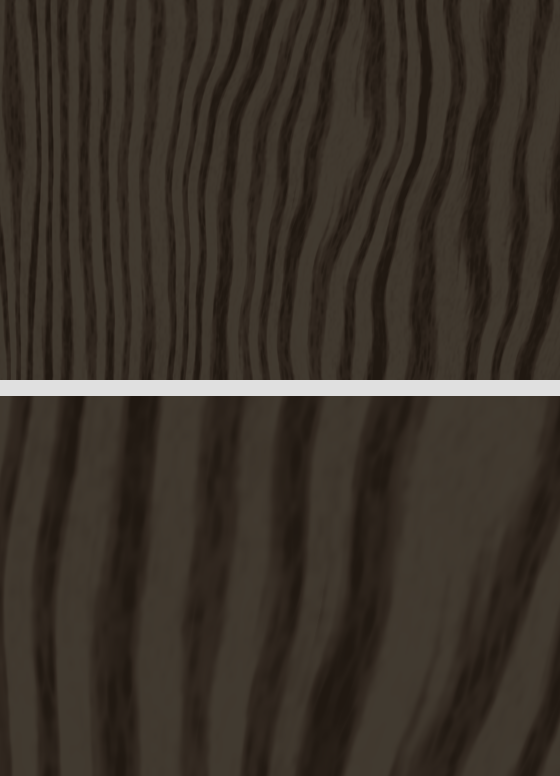
Top: the whole. Bottom: its middle third, enlarged.
Give the GLSL for this texture, as a WebGL 1 fragment shader.

```glsl
precision highp float;

// Dark stained wood with upright, gently leaning growth rings.
// Layered sines bend a ring coordinate; each ring gets one dark vein with
// a ragged soft side, then cellular pores and fine fibres roughen it.

uniform vec2 u_resolution;

const vec3 DARK_VEIN = vec3(0.125, 0.095, 0.068);
const vec3 MID_WOOD = vec3(0.190, 0.153, 0.122);
const vec3 PALE_WOOD = vec3(0.256, 0.226, 0.187);

const float RING_DENSITY = 22.0;   // rings per canvas height at the left
const float RING_WIDENING = 5.0;   // how fast rings spread to the right
const float LEAN = 0.13;
const float RAGGEDNESS = 0.42;
const float PORE_DEPTH = 0.24;
const float GRAIN_DEPTH = 0.13;
const vec2 FIBRE_SCALE = vec2(85.0, 8.0);
const vec2 PORE_SCALE = vec2(75.0, 15.0);
const vec2 GRAIN_SCALE = vec2(170.0, 95.0);

float hash(vec2 p) {
  vec3 q = fract(vec3(p.xyx) * 0.1031);
  q += dot(q, q.yzx + 33.33);
  return fract((q.x + q.y) * q.z);
}

float valueNoise(vec2 p) {
  vec2 cell = floor(p);
  vec2 f = fract(p);
  f = f * f * (3.0 - 2.0 * f);
  float low = mix(hash(cell), hash(cell + vec2(1.0, 0.0)), f.x);
  float high = mix(hash(cell + vec2(0.0, 1.0)), hash(cell + 1.0), f.x);
  return mix(low, high, f.y);
}

// Distance to the nearest scattered point
float cellular(vec2 p) {
  vec2 cell = floor(p);
  float nearest = 2.0;
  for (int j = -1; j <= 1; j++) {
    for (int i = -1; i <= 1; i++) {
      vec2 neighbour = cell + vec2(float(i), float(j));
      vec2 point = neighbour + vec2(hash(neighbour), hash(neighbour + 57.0));
      nearest = min(nearest, length(p - point));
    }
  }
  return nearest;
}

// Sideways bend of the wood: straight at the left, wavier to the right
float bend(vec2 p) {
  float loose = smoothstep(0.15, 0.75, p.x);
  float wave = 0.016 * sin(5.2 * p.y + 3.1 * p.x + 0.6)
             + 0.007 * sin(11.0 * p.y - 7.0 * p.x + 2.0)
             + 0.003 * sin(23.0 * p.y + 12.0 * p.x);
  return LEAN * loose * (p.y - 0.5) + wave * (0.25 + loose);
}

// Vein strength, 0 in pale wood to 1 in the core; sharp on its right side
float vein(float ring, float y, float fibre) {
  float id = floor(ring);
  float swell = valueNoise(vec2(id * 7.3, y * 2.6 + id));
  float width = mix(0.22, 0.44, 0.5 * hash(vec2(id, 3.0)) + 0.5 * swell);
  float offset = fract(ring) - 0.56;
  float softSide = step(offset, 0.0);
  float reach = mix(width * 0.75, width * 1.2, softSide);
  float ragged = RAGGEDNESS * (fibre - 0.5) * mix(0.4, 1.0, softSide);
  float distance01 = abs(offset) / reach;
  float body = 1.0 - smoothstep(0.30, 1.0, distance01 + ragged * distance01 * 1.6);
  float depth = mix(0.62, 0.98, hash(vec2(id, 11.0)));
  return body * depth * mix(0.75, 1.1, swell);
}

void main() {
  vec2 p = gl_FragCoord.xy / u_resolution.y;
  vec2 wood = vec2(p.x - bend(p), p.y);

  // Ring coordinate with uneven spacing
  float ring = RING_DENSITY * wood.x - RING_WIDENING * wood.x * wood.x;
  ring += 1.1 * valueNoise(vec2(ring * 0.55, p.y * 1.5));

  // Fibres, pores and grain follow the bent wood
  float fibre = 0.65 * valueNoise(wood * FIBRE_SCALE)
              + 0.35 * valueNoise(wood * FIBRE_SCALE * 2.1 + 19.0);
  float pore = 1.0 - smoothstep(0.10, 0.50, cellular(wood * PORE_SCALE));
  float grain = valueNoise(wood * GRAIN_SCALE) - 0.5;
  float cloud = valueNoise(wood * vec2(14.0, 3.0) + 5.0) - 0.5;

  // Combine into one tone from dark to pale
  float darkness = vein(ring, p.y, fibre);
  float tone = 0.93 - 0.88 * darkness;
  tone += 0.16 * cloud + GRAIN_DEPTH * grain;
  tone += (fibre - 0.5) * mix(0.12, 0.34, darkness);
  tone -= PORE_DEPTH * pore * mix(0.22, 0.8, smoothstep(0.05, 0.5, darkness));
  tone = clamp(tone, 0.0, 1.0);

  vec3 colour = mix(DARK_VEIN, MID_WOOD, smoothstep(0.0, 0.5, tone));
  colour = mix(colour, PALE_WOOD, smoothstep(0.4, 1.0, tone));
  gl_FragColor = vec4(colour, 1.0);
}
```
